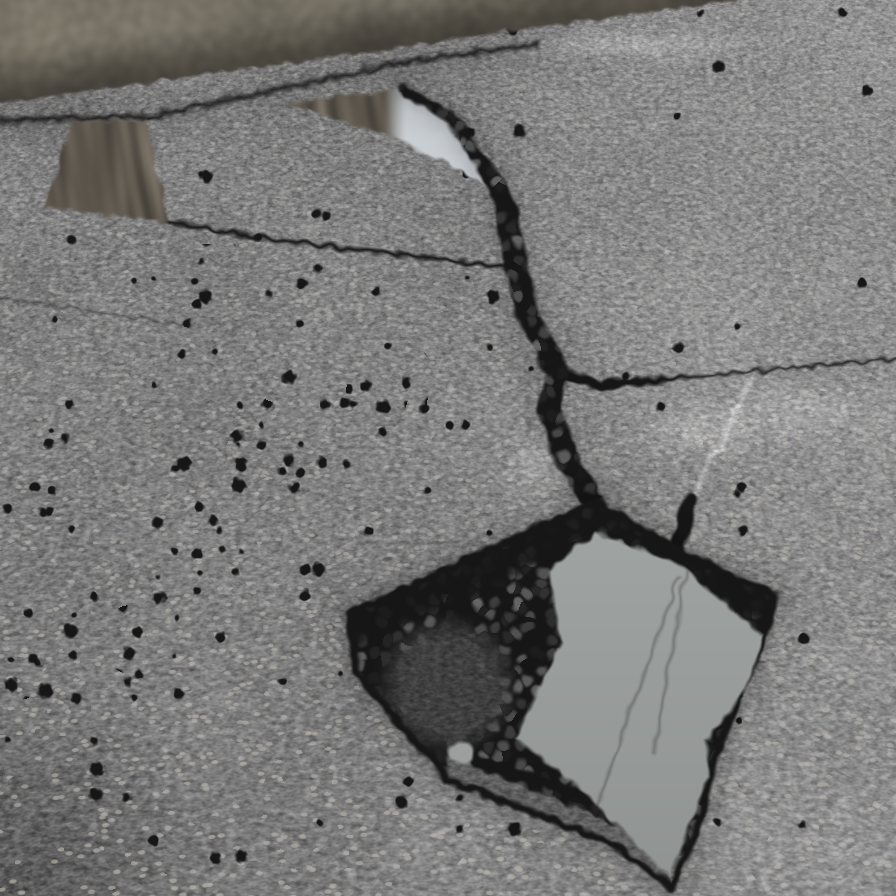
Reproduce this texture procedurally as a Shadertoy shader.

```glsl
// Broken wet asphalt: a kerb, cracks, a flooded pothole and loose crumbs.
// Polygons and polylines roughened by gradient noise place the forms;
// jittered cells give chips, rubble and crumbs.
const float CHIP_SCALE = 78., RUBBLE_SCALE = 68., ROUGHNESS = .007;
const vec3 TAR = vec3(.085), CHIP = vec3(.74, .72, .69), KERB = vec3(.43, .41, .365),
  WATER = vec3(.61, .625, .62), BROWN = vec3(.36, .335, .3), GLARE = vec3(.8, .82, .84);

const vec2 PIT[] = vec2[](vec2(.665,.44), vec2(.52,.375), vec2(.39,.315), vec2(.397,.25),
  vec2(.5,.13), vec2(.68,.06), vec2(.75,.01), vec2(.785,.09), vec2(.8,.165),
  vec2(.855,.29), vec2(.864,.335), vec2(.765,.382));
const vec2 POOL[] = vec2[](vec2(.664,.405), vec2(.755,.372), vec2(.853,.29), vec2(.833,.232),
  vec2(.788,.173), vec2(.792,.134), vec2(.746,.021), vec2(.651,.118), vec2(.576,.176),
  vec2(.627,.284), vec2(.612,.362));
const vec2 PUDDLE[] = vec2[](vec2(.08,.865), vec2(.163,.865), vec2(.188,.75), vec2(.13,.76), vec2(.05,.768));
const vec2 SLIVER[] = vec2[](vec2(.32,.885), vec2(.443,.901), vec2(.49,.87), vec2(.56,.785), vec2(.443,.846));
const vec2 CRACK[] = vec2[](vec2(.449,.901), vec2(.508,.865), vec2(.56,.785), vec2(.588,.65),
  vec2(.622,.585), vec2(.612,.542), vec2(.632,.49), vec2(.668,.43));
const vec2 SEAM[] = vec2[](vec2(0,.865), vec2(.17,.87), vec2(.46,.932), vec2(.6,.95));
const vec2 CLUMPS[] = vec2[](vec2(.232,.7), vec2(.28,.5), vec2(.42,.56), vec2(.04,.43),
  vec2(.02,.24), vec2(.15,.28), vec2(.23,.39));

vec2 hash2(vec2 p) {
  vec3 q = fract(p.xyx * vec3(.1031, .103, .0973));
  q += dot(q, q.yzx + 33.33);
  return fract((q.xx + q.yz) * q.zy);
}
float corner(vec2 i, vec2 f, vec2 o) { return dot(hash2(i + o) * 2. - 1., f - o); }
float noise(vec2 p) {
  vec2 i = floor(p), f = p - i, u = f * f * (3. - 2. * f);
  return mix(mix(corner(i, f, vec2(0)), corner(i, f, vec2(1, 0)), u.x),
    mix(corner(i, f, vec2(0, 1)), corner(i, f, vec2(1)), u.x), u.y);
}
// Nearest stone: distance, then random id
vec3 stones(vec2 p) {
  vec3 best = vec3(9);
  for (int k = 0; k < 9; k++) {
    vec2 cell = floor(p) + vec2(k % 3 - 1, k / 3 - 1);
    float d = length(p - cell - hash2(cell));
    if (d < best.x) best = vec3(d, hash2(cell + 71.));
  }
  return best;
}
float segment(vec2 p, vec2 a, vec2 b) {
  vec2 e = b - a, w = p - a;
  return length(w - e * clamp(dot(w, e) / dot(e, e), 0., 1.));
}
// Polygon distance (x) and sign (y)
void addEdge(vec2 p, vec2 a, vec2 b, inout vec2 s) {
  vec2 e = b - a, w = p - a;
  s.x = min(s.x, segment(p, a, b));
  bvec3 c = bvec3(p.y >= a.y, p.y < b.y, e.x * w.y > e.y * w.x);
  if (all(c) || all(not(c))) s.y = -s.y;
}
#define AREA(f, V, n) float f(vec2 p) { vec2 s = vec2(9, 1); for (int i = 0; i < n; i++) addEdge(p, V[i], V[(i + 1) % n], s); return s.x * s.y; }
#define PATH(f, V, n) float f(vec2 p) { float d = 9.; for (int i = 1; i < n; i++) d = min(d, segment(p, V[i - 1], V[i])); return d; }
AREA(pitArea, PIT, 12)
AREA(poolArea, POOL, 11)
AREA(puddleArea, PUDDLE, 5)
AREA(sliverArea, SLIVER, 5)
PATH(crackPath, CRACK, 8)
PATH(seamPath, SEAM, 4)
float cover(float d, float soft) { return 1. - smoothstep(-soft, soft, d); }
void paint(inout vec3 c, vec3 ink, float d) { c = mix(c, ink, cover(d, .003)); }
float glow(vec2 p, float x, float y, vec2 r) { vec2 v = (p - vec2(x, y)) / r; return exp(-dot(v, v)); }

void mainImage(out vec4 fragColor, in vec2 fragCoord) {
  vec2 uv = fragCoord / iResolution.xy;
  vec2 p = uv + ROUGHNESS * vec2(noise(uv * 45.), noise(uv * 80. + 37.));
  // Asphalt grain, chips and damp sheen
  vec2 g = vec2((uv.x - .5) * (1. + .6 * uv.y), (1.7 + .5 * uv.y) * uv.y);
  float grain = noise(g * 105.) + .6 * noise(g * 210.);
  vec3 chip = stones(g * CHIP_SCALE + 50.);
  vec3 col = vec3(.46 + .055 * smoothstep(.3, .9, uv.x) + .05 * noise(uv * 7.)
    + .19 * grain + .07 * chip.y - .13 * glow(uv, 0., 0., vec2(.2)));
  col = mix(col, CHIP, step(.8, chip.z) * cover(chip.x - .32, .12) * (.65 - .3 * uv.y));
  col += .1 * (glow(uv, .9, .54, vec2(.07, .03)) + glow(uv, .78, .52, vec2(.06, .03))
    + glow(uv, .6, .48, vec2(.03)) + glow(uv, .7, .95, vec2(.12, .014)));
  // Loose crumbs
  float density = .025 + .1 * glow(uv, .15, .4, vec2(.3, .25));
  for (int i = 0; i < 7; i++) density += .45 * glow(uv, CLUMPS[i].x, CLUMPS[i].y, vec2(.045));
  for (float k = 0.; k < 2.; k++) {
    vec2 q = uv * (32. + 11. * k) + 19. * k, cell = floor(q), id = hash2(cell + 5.);
    float d = length(q - cell - .3 - .4 * hash2(cell)) - mix(.1, .26, id.y) + .14 * noise(uv * 170.);
    col = mix(col, TAR, step(id.x, density) * cover(d, .07));
  }
  // Kerb and seam
  float kerb = .885 + .14 * uv.x - p.y, seam = seamPath(p);
  paint(col, KERB * (1. + .22 * noise(uv * 12.) + .14 * noise(uv * 75.))
    * mix(.68, 1.08, smoothstep(0., .07, -kerb)), kerb);
  col *= 1. - .55 * cover(seam - .003, .004) - .15 * exp(-seam / .02);
  // Shallow puddles
  float reeds = noise(vec2(uv.x * 75. + uv.y * 12., uv.y * 9.));
  vec3 brown = BROWN * (1. + .65 * reeds);
  paint(col, brown, puddleArea(p));
  paint(col, mix(brown, GLARE, smoothstep(.425, .455, uv.x)), sliverArea(p));
  // Cracks
  vec3 stone = stones(p * RUBBLE_SCALE);
  vec3 rubble = mix(TAR, vec3(.4), stone.y * stone.y * cover(stone.x - .42, .2));
  float crack = crackPath(p);
  vec2 fork = vec2(.67, .57), bend = vec2(.3, .733), notch = vec2(.77, .44);
  float right = min(segment(p, CRACK[4], fork), segment(p, fork, vec2(1, .6)));
  float left = min(segment(p, vec2(.188, .752), bend), segment(p, bend, vec2(.565, .702)));
  col *= 1. - .35 * cover(segment(p, vec2(0, .668), vec2(.2, .637)) - .001, .003);
  paint(col, TAR, right - mix(.007, .0012, smoothstep(.63, .8, uv.x)));
  paint(col, TAR, left - .0022);
  col += .13 * cover(segment(p, vec2(.84, .577), notch) - .003, .003);
  paint(col, TAR, segment(p, notch, vec2(.755, .39)) - .009);
  col *= 1. - .3 * exp(-crack / .014);
  paint(col, rubble, crack - mix(.013, .006, smoothstep(.72, .88, uv.y)));
  // Pothole: mud, slab and overhung wall
  float rim = pitArea(p);
  vec3 pit = mix(rubble, vec3(.25 + .12 * grain), cover(length(p - vec2(.5, .235)) - .065, .02));
  paint(pit, vec3(.37 + .16 * grain), max(p.y - .368 + .42 * p.x, .5 - p.x));
  paint(pit, TAR, segment(p, vec2(.53, .15), vec2(.65, .113)) - .007);
  paint(pit, WATER, length(p - vec2(.515, .16)) - .012);
  pit = mix(pit, TAR, .85 * cover(-pitArea(p + vec2(-.008, .036)), .008));
  col *= 1. - .3 * exp(-max(rim, 0.) / .012);
  paint(col, pit, rim);
  paint(col, TAR, abs(rim) - .004);
  // Pool and reflected wires
  float wires = min(segment(p, vec2(.757, .355), vec2(.664, .095)), segment(p, vec2(.765, .36), vec2(.73, .16)));
  vec3 water = WATER * (.92 + .25 * uv.y) * (1. - .26 * cover(wires - .0015, .003));
  paint(col, water, poolArea(p));
  fragColor = vec4(col, 1);
}
```
